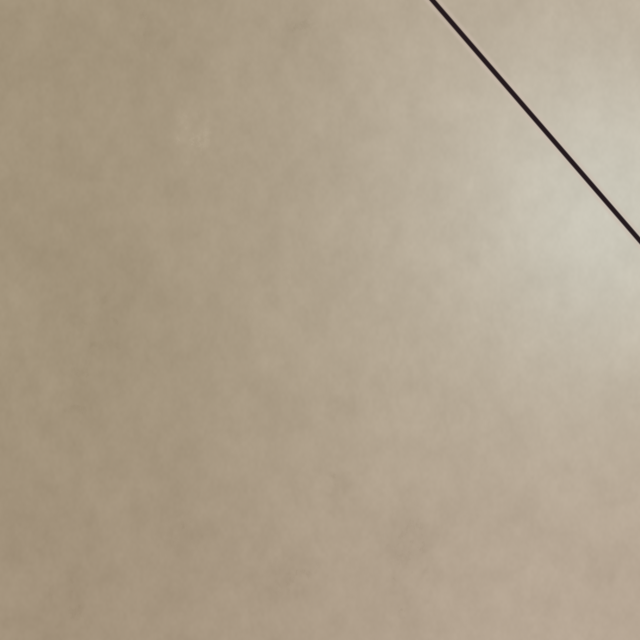
A Shadertoy shader for this texture:

```glsl
// A worn beige stone tile crossed by one dark diagonal joint at the upper right.
// A gentle tone ramp and a cool sheen set the light; value noise adds blotches,
// fine grain and broken stains, and a line distance draws the joint.

float hash(vec2 p) {
    vec3 q = fract(p.xyx * 0.1031);
    q += dot(q, q.yzx + 33.33);
    return fract((q.x + q.y) * q.z);
}

float valueNoise(vec2 p) {
    vec2 cell = floor(p), f = fract(p);
    f = f * f * (3.0 - 2.0 * f);
    return mix(mix(hash(cell), hash(cell + vec2(1, 0)), f.x),
               mix(hash(cell + vec2(0, 1)), hash(cell + vec2(1, 1)), f.x), f.y);
}

// Layered noise centred on zero
float clouds(vec2 p) {
    float sum = 0.0, amplitude = 0.5;
    for (int i = 0; i < 5; i++) {
        sum += amplitude * (valueNoise(p) - 0.5);
        p = mat2(1.6, 1.2, -1.2, 1.6) * p + 17.3;
        amplitude *= 0.6;
    }
    return sum;
}

float softSpot(vec2 p, vec2 center, vec2 size) {
    vec2 q = (p - center) / size;
    return exp(-dot(q, q));
}

// Stains: centre, radius, brightness change
const vec4 STAINS[12] = vec4[12](
    vec4(0.235, 0.950, 0.025, -0.035), vec4(0.305, 0.785, 0.030, 0.035),
    vec4(0.470, 0.950, 0.025, -0.025), vec4(0.130, 0.380, 0.030, -0.025),
    vec4(0.530, 0.245, 0.016, -0.035), vec4(0.290, 0.165, 0.028, -0.028),
    vec4(0.640, 0.155, 0.050, -0.024), vec4(0.620, 0.060, 0.030, -0.030),
    vec4(0.460, 0.110, 0.040, -0.024), vec4(0.175, 0.480, 0.080, -0.016),
    vec4(0.460, 0.565, 0.035, 0.014), vec4(0.110, 0.060, 0.040, -0.020));

void mainImage(out vec4 fragColor, in vec2 fragCoord) {
    vec2 uv = fragCoord / iResolution.xy;
    float pixel = 1.0 / iResolution.y;

    // Warm ramp from left to right, slightly rosier towards the bottom
    vec3 color = mix(vec3(0.632, 0.574, 0.480), vec3(0.712, 0.656, 0.578),
                     smoothstep(0.0, 0.95, uv.x));
    color += vec3(0.004, -0.003, 0.003) * (1.0 - smoothstep(0.0, 0.5, uv.y));

    // Cool reflected light, a wide halo around a brighter core
    float sheen = 0.46 * softSpot(uv, vec2(0.96, 0.70), vec2(0.40, 0.34))
                + 0.38 * softSpot(uv, vec2(0.96, 0.65), vec2(0.18, 0.22));
    color = mix(color, vec3(0.816, 0.810, 0.760), sheen);

    // Faint blotches and fine fibrous grain
    float mottle = clouds(uv * 11.0 + 3.0);
    float streaks = clouds(uv * vec2(42.0, 30.0) + 40.0);
    float grain = valueNoise(uv * vec2(190.0, 150.0)) - 0.5;
    color += 0.026 * mottle + 0.034 * streaks + 0.010 * grain;

    // Stains and scuffs broken up by noise, with small flecks inside
    vec2 warp = vec2(clouds(uv * 40.0 + 9.0), clouds(uv * 40.0 + 61.0));
    float fleck = smoothstep(0.05, 0.30, clouds(uv * vec2(62.0, 50.0) + 23.0));
    for (int i = 0; i < 12; i++) {
        vec4 stain = STAINS[i];
        float spot = softSpot(uv + 0.04 * warp, stain.xy, stain.zz * vec2(0.9, 1.1));
        color += stain.w * spot * (0.55 + 0.9 * fleck);
    }

    // Joint with narrow, pale rosy bevels on both sides
    float across = abs(dot(uv - vec2(0.6755, 1.0), vec2(0.757, 0.653)));
    float bevel = exp(-pow((across - 0.0070) / 0.0030, 2.0));
    color = mix(color, vec3(0.80, 0.73, 0.68), 0.5 * bevel);
    float softness = max(0.0017, pixel);
    float joint = 1.0 - smoothstep(0.0036 - softness, 0.0036 + softness, across);
    color = mix(color, vec3(0.14, 0.10, 0.115), joint);

    fragColor = vec4(clamp(color, 0.0, 1.0), 1.0);
}
```
